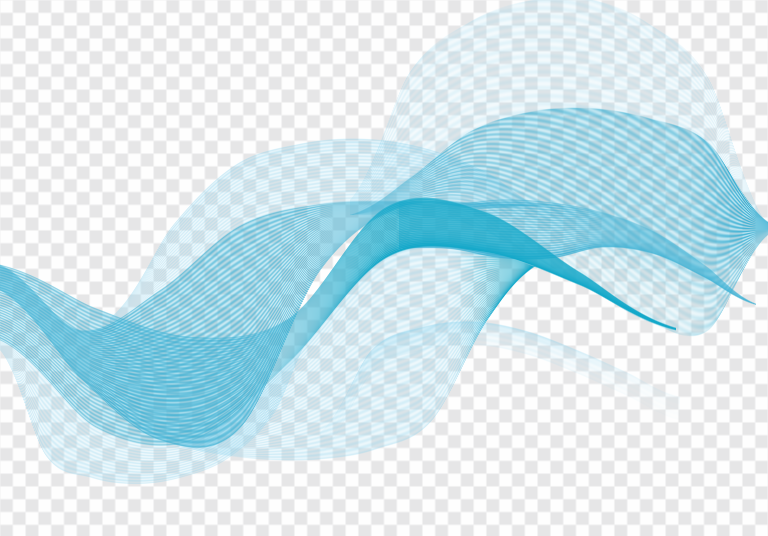
A WebGL 1 fragment shader for this background:

```glsl
precision highp float;
// Translucent blue ribbons sweeping over a pale checkerboard.
// Each ribbon fills the span between two smooth height curves, with fine
// parallel strands and darker rims. Units: hundredths of the canvas width.
uniform vec2 u_resolution;

const vec3 WHITE = vec3(0.995);
const vec3 GREY = vec3(0.902, 0.902, 0.906);
const vec3 PALE = vec3(0.53, 0.82, 0.93);
const vec3 BLUE = vec3(0.23, 0.69, 0.83);
const vec3 DEEP = vec3(0.08, 0.66, 0.79);
const float CELL = 1.6667;
const float RIM_FALLOFF = 1.3;
const float STRAND_DEPTH = 0.42;
const float PI = 3.14159;

float px; // size of one pixel in canvas units

// Cubic cardinal weights for knots at unit spacing
vec4 weights(vec4 d) {
  d = abs(d);
  vec4 near = (1.5 * d - 2.5) * d * d + 1.0;
  vec4 far = ((2.5 - 0.5 * d) * d - 4.0) * d + 2.0;
  return mix(near, far, step(1.0, d)) * step(d, vec4(2.0));
}

// Smooth height through eight evenly spaced knots over the given span
float curve(float x, vec2 span, vec4 a, vec4 b) {
  float u = 7.0 * clamp((x - span.x) / (span.y - span.x), 0.0, 1.0);
  vec4 wa = weights(u - vec4(0.0, 1.0, 2.0, 3.0));
  vec4 wb = weights(u - vec4(4.0, 5.0, 6.0, 7.0));
  return (dot(wa, a) + dot(wb, b)) / dot(wa + wb, vec4(1.0));
}

// Opacity of a stranded ribbon; rim holds extra lower and upper edge opacity
float ribbon(vec2 p, vec2 span, float lo, float hi, float strands,
             float skew, float body, vec2 rim) {
  float inside = step(span.x, p.x) * step(p.x, span.y);
  float below = p.y - lo;
  float above = hi - p.y;
  float cover = smoothstep(-px, px, min(below, above)) * inside;
  float width = max(hi - lo, 0.05);
  float along = (p.x - span.x) / (span.y - span.x);
  float wave = cos(2.0 * PI * strands * (below / width + skew * along));
  float resolved = clamp(width / (strands * px) - 1.5, 0.0, 1.0);
  vec2 edge = exp(-RIM_FALLOFF * max(vec2(below, above), 0.0));
  float alpha = body * (1.0 + STRAND_DEPTH * resolved * wave);
  return cover * clamp(alpha + dot(edge, rim), 0.0, 1.0);
}

vec3 checker(vec2 p) {
  vec2 s = clamp(sin(PI * p / CELL) * CELL / (PI * px), -1.0, 1.0);
  return mix(GREY, WHITE, 0.5 + 0.5 * s.x * s.y);
}

void main() {
  px = 100.0 / u_resolution.x;
  vec2 p = gl_FragCoord.xy * px;
  float x = p.x;
  float top = u_resolution.y * px;
  vec3 color = checker(vec2(x, top - p.y));

  // Spans of the ribbons
  vec2 foldSpan = vec2(0.0, 88.0);
  vec2 sweepSpan = vec2(0.0, 73.0);
  vec2 sailSpan = vec2(14.3, 71.6);
  vec2 keelSpan = vec2(0.0, 41.7);
  vec2 bellySpan = vec2(19.5, 71.0);
  vec2 tailSpan = vec2(52.0, 98.5);
  vec2 domeSpan = vec2(45.6, 100.0);
  vec2 archSpan = vec2(41.7, 88.5);

  // Edge curves
  float foldHi = curve(x, foldSpan, vec4(35.3, 29.6, 25.9, 28.4), vec4(42.8, 42.3, 34.4, 27.1));
  float foldLo = curve(x, foldSpan, vec4(25.5, 14.1, 12.5, 22.7), vec4(36.2, 37.0, 32.7, 26.8));
  float sweepHi = curve(x, sweepSpan, vec4(35.3, 26.8, 32.0, 40.4), vec4(43.2, 43.6, 43.4, 43.1));
  float sweepLo = curve(x, sweepSpan, vec4(32.0, 20.6, 12.5, 14.1), vec4(34.6, 42.8, 42.7, 43.1));
  float sailHi = curve(x, sailSpan, vec4(28.4, 40.4, 48.3, 51.0), vec4(51.7, 50.5, 47.3, 42.2));
  float keelLo = curve(x, keelSpan, vec4(24.2, 10.5, 7.6, 6.8), vec4(7.7, 10.2, 16.1, 28.1));
  float bellyLo = curve(x, bellySpan, vec4(12.5, 10.9, 10.0, 10.0), vec4(11.3, 15.1, 28.4, 35.9));
  float tailHi = curve(x, tailSpan, vec4(43.5, 43.2, 43.8, 43.4), vec4(42.1, 39.6, 35.2, 30.2));
  float tailLo = curve(x, tailSpan, vec4(37.5, 37.4, 36.2, 36.2), vec4(37.6, 36.7, 33.6, 30.1));
  float domeHi = curve(x, domeSpan, vec4(43.8, 60.4, 66.9, 69.7), vec4(69.9, 66.7, 59.6, 40.5));
  float meshHi = curve(x, domeSpan, vec4(41.8, 46.6, 52.6, 55.2), vec4(55.7, 54.4, 51.2, 40.9));
  float meshLo = curve(x, domeSpan, vec4(41.8, 41.8, 40.5, 36.6), vec4(32.3, 27.9, 26.8, 39.2));
  float archHi = curve(x, archSpan, vec4(13.5, 24.2, 27.2, 27.9), vec4(26.7, 24.2, 21.2, 18.1));

  // Pale veils
  float sail = ribbon(p, sailSpan, sweepHi, sailHi, 18.0, 0.0, 0.25, vec2(0.0, 0.12));
  float keel = ribbon(p, keelSpan, keelLo, foldLo, 14.0, 0.0, 0.25, vec2(0.06, 0.0));
  float dusk = smoothstep(58.0, 66.0, x);
  float belly = ribbon(p, bellySpan, bellyLo, foldLo, 30.0, 0.0, 0.24 + 0.2 * dusk, vec2(0.06 + 0.6 * dusk, 0.15));
  float dome = ribbon(p, domeSpan, meshHi, domeHi, 14.0, 0.5, 0.16, vec2(0.05));
  float ends = smoothstep(41.7, 50.0, x) * (1.0 - smoothstep(68.0, 88.5, x));
  float arch = ribbon(p, archSpan, archHi - 3.0, archHi, 4.0, 0.0, 0.1, vec2(0.0, 0.35)) * (0.2 + 0.8 * ends);
  color = mix(color, PALE, sail);
  color = mix(color, PALE, keel);
  color = mix(color, mix(PALE, DEEP, dusk), belly);
  color = mix(color, PALE, dome);
  color = mix(color, PALE, arch);

  // Woven mesh on the right, thinning downward
  float height = clamp((p.y - meshLo) / max(meshHi - meshLo, 0.1), 0.0, 1.0);
  float weave = mix(0.14, 0.4, smoothstep(0.1, 0.5, height)) + 0.3 * smoothstep(88.0, 100.0, x);
  float mesh = ribbon(p, domeSpan, meshLo, meshHi, 24.0, 0.7, weave, vec2(0.08, 0.16));
  color = mix(color, BLUE, mesh);

  // Main ribbons, deepest where they overlap under the crest
  float crest = smoothstep(32.0, 52.0, x);
  float tail = ribbon(p, tailSpan, tailLo, tailHi, 22.0, 0.0, 0.4, vec2(0.5, 0.1));
  float sweep = ribbon(p, sweepSpan, sweepLo, sweepHi, 34.0, 0.0, 0.48, vec2(0.15, 0.1));
  float fold = ribbon(p, foldSpan, foldLo, foldHi, 30.0, 0.0, mix(0.42, 0.72, crest), vec2(0.1 + 0.25 * crest, 0.1));
  color = mix(color, BLUE, tail);
  color = mix(color, BLUE, sweep);
  color = mix(color, mix(BLUE, DEEP, crest), fold);
  gl_FragColor = vec4(color, 1.0);
}
```
